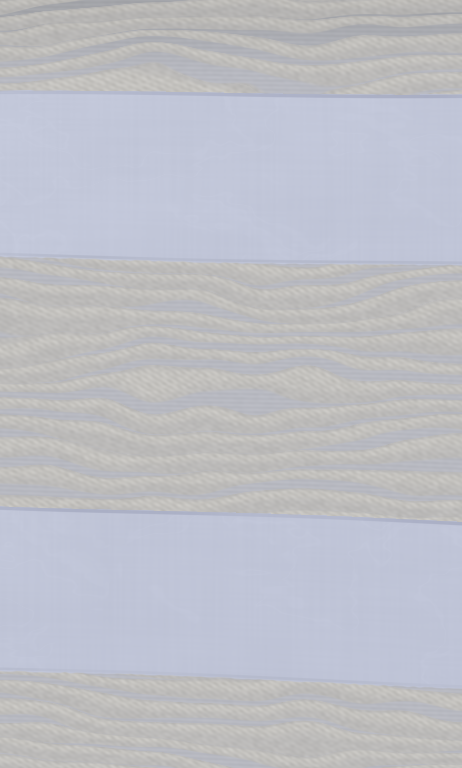
Give the GLSL for this texture, as a WebGL 1 fragment shader.

```glsl
precision highp float;
uniform vec2 u_resolution;

const float PERIOD = 0.5385;
const float SHEER_HEIGHT = 0.216;
const float FIRST_SHEER = 0.119;
const float TAU = 6.28318;

float hash(vec2 p) {
  p = fract(p * vec2(0.1031, 0.1137));
  p += dot(p, p.yx + 33.33);
  return fract((p.x + p.y) * p.x * 7.31 + p.y * 5.17);
}

float noise(vec2 p) {
  vec2 i = floor(p), f = fract(p);
  f = f * f * (3.0 - 2.0 * f);
  float low = mix(hash(i), hash(i + vec2(1.0, 0.0)), f.x);
  float high = mix(hash(i + vec2(0.0, 1.0)), hash(i + vec2(1.0, 1.0)), f.x);
  return mix(low, high, f.y);
}

float fbm(vec2 p) {
  float sum = 0.0, gain = 0.5;
  for (int i = 0; i < 4; i++) {
    sum += gain * noise(p);
    p = p * 2.03 + 17.1;
    gain *= 0.5;
  }
  return sum;
}

// Soft line of the given half width around d = 0
float line(float d, float halfWidth, float pixel) {
  return 1.0 - smoothstep(halfWidth, halfWidth + 1.5 * pixel, abs(d));
}

// Slanted stitches broken into short dashes
float twill(vec2 p, float spacing, float slant) {
  float rib = sin(TAU * (p.y + p.x * slant) / spacing);
  float dash = sin(TAU * (p.x - p.y * 0.4) / (spacing * 1.35));
  return 0.65 * rib + 0.35 * dash;
}

// Translucent strip with faint threads and ripples
vec3 sheerColor(vec2 p, float depth) {
  vec3 color = mix(vec3(0.765, 0.785, 0.855), vec3(0.735, 0.755, 0.830), depth);
  float ripple = fbm(p * vec2(7.0, 11.0)) - 0.47;
  float folds = fbm(p * vec2(9.0, 14.0) + 3.0 * ripple);
  color += 0.022 * ripple;
  color += 0.007 * (1.0 - smoothstep(0.0, 0.035, abs(folds - 0.5)));
  color += 0.007 * (noise(p * vec2(280.0, 9.0)) - 0.5);
  color += 0.006 * (noise(p * vec2(12.0, 300.0)) - 0.5);
  return color;
}

// Opaque strip of long overlapping leaf shapes with thin open gaps
vec3 weaveColor(vec2 p, float t) {
  float warp = 1.9 * noise(p * vec2(5.0, 13.0)) + 0.5 * noise(p * vec2(15.0, 30.0));
  float row = p.y / 0.029 + warp;
  float leaf = fract(row);
  float seed = hash(vec2(floor(row), 4.0));
  float slant = mix(0.42, 0.62, seed);

  float openness = noise(vec2(p.x * 6.0 + seed * 31.0, floor(row) * 3.7));
  float gapWidth = 0.48 * smoothstep(0.25, 0.9, openness);
  float gap = smoothstep(1.0 - gapWidth - 0.06, 1.0 - gapWidth + 0.03, leaf);
  gap *= 1.0 - smoothstep(0.96, 1.0, leaf);

  // Raised cream thread along the upper part of each leaf
  float crest = smoothstep(0.0, 0.12, leaf) * (1.0 - smoothstep(0.2, 0.62, leaf));
  float stitch = twill(p, 0.0072, -slant);
  float fleck = noise(p * vec2(150.0, 260.0)) - 0.5;
  vec3 cloth = mix(vec3(0.732, 0.727, 0.722), vec3(0.768, 0.761, 0.746), crest);
  cloth += stitch * mix(0.010, 0.022, crest) + 0.035 * fleck;

  float shade = 1.0 - smoothstep(0.0, 0.11, t);
  vec3 open = mix(vec3(0.715, 0.723, 0.760), vec3(0.625, 0.633, 0.655), shade);
  open += 0.012 * sin(TAU * p.y / 0.0058) + 0.010 * fleck;
  cloth -= 0.025 * shade;
  return mix(cloth, open, gap * 0.85);
}

void main() {
  float pixel = 1.0 / u_resolution.y;
  vec2 uv = gl_FragCoord.xy * pixel;
  float t = 1.0 - uv.y;

  // The cloth sags to the right, more so further down
  float sag = uv.x * 0.036 * smoothstep(-0.05, 0.7, t);
  float bow = 0.0016 * sin(uv.x * 8.0 + t * 7.0);
  vec2 p = vec2(uv.x, t - sag + bow);
  float phase = mod(p.y - FIRST_SHEER, PERIOD);

  // Strip mask with slightly frayed borders
  float fray = 0.0016 * (noise(vec2(p.x * 130.0, floor(t * 4.0))) - 0.5);
  float inside = min(phase, SHEER_HEIGHT - phase) + fray;
  float sheer = smoothstep(-pixel, pixel, inside);
  float depth = clamp(0.55 * t + 0.45 * uv.x, 0.0, 1.0);
  vec3 color = mix(weaveColor(p, t), sheerColor(p, depth), sheer);

  // Shadowed seam above and fainter fold below each sheer strip
  float seam = line(phase - 0.0025, 0.0013, pixel);
  float fold = line(phase - SHEER_HEIGHT + 0.003, 0.0008, pixel);
  float wear = 0.4 + 0.6 * noise(vec2(p.x * 9.0, floor(t * 5.0)));
  color = mix(color, vec3(0.63, 0.65, 0.74), 0.75 * seam * wear);
  color = mix(color, vec3(0.67, 0.69, 0.76), 0.6 * fold * wear);

  gl_FragColor = vec4(clamp(color, 0.0, 1.0), 1.0);
}
```
